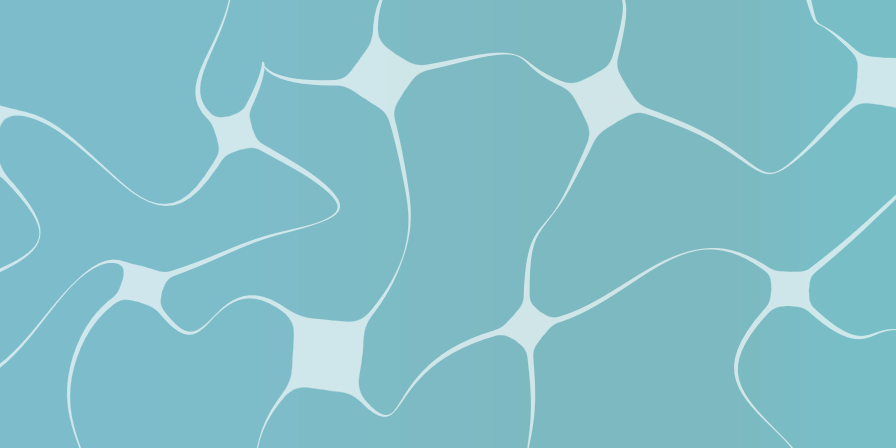
Reproduce this pattern procedurally as a Shadertoy shader.

```glsl
// Pale nerve cells joined by tapering, winding fibres on a soft teal ground.

const vec3 TEAL_LEFT   = vec3(0.490, 0.743, 0.796);
const vec3 TEAL_MIDDLE = vec3(0.492, 0.724, 0.753);
const vec3 TEAL_RIGHT  = vec3(0.472, 0.745, 0.780);
const vec3 WHITE       = vec3(1.0);
const float CELL_OPACITY = 0.63;

// Lengths are in canvas heights.
const vec2  SPACING      = vec2(0.50, 0.48);  // mean gap between cells
const float JITTER       = 0.55;              // scatter, in grid steps
const float ROW_SHIFT    = 0.35;              // offset of odd rows, in grid steps
const float RADIUS_MIN   = 0.037;
const float RADIUS_MAX   = 0.088;
const float FLARE        = 0.8;               // fibre root blend, in cell radii
const float FIBRE_THIN   = 0.0012;            // half widths
const float FIBRE_THICK  = 0.0078;
const float HANDLE_MIN   = 0.26;              // how far fibres run before turning
const float HANDLE_MAX   = 0.52;
const float SPIN         = 1.1;               // largest turn of a cell, radians
const float WARP_SCALE   = 3.5;
const float WARP_AMOUNT  = 0.028;
const float SEED         = 17.0;
const int   FIBRE_STEPS  = 32;
const float QUARTER_TURN = 1.5707963;

struct Cell { vec2 centre; float radius; float spin; };

vec2 hash2(vec2 p) {
    vec3 q = fract(vec3(p.xyx + SEED) * vec3(0.1031, 0.1030, 0.0973));
    q += dot(q, q.yzx + 33.33);
    return fract((q.xx + q.yz) * q.zy);
}

float cornerSlope(vec2 corner, vec2 offset) {
    return dot(hash2(corner) * 2.0 - 1.0, offset);
}

float gradientNoise(vec2 p) {
    vec2 i = floor(p), f = fract(p);
    vec2 u = f * f * f * (f * (f * 6.0 - 15.0) + 10.0);
    vec2 e = vec2(1.0, 0.0);
    return mix(mix(cornerSlope(i, f), cornerSlope(i + e, f - e), u.x),
               mix(cornerSlope(i + e.yx, f - e.yx), cornerSlope(i + 1.0, f - 1.0), u.x), u.y);
}

float smoothMin(float a, float b, float k) {
    float h = max(k - abs(a - b), 0.0) / k;
    return min(a, b) - h * h * k * 0.25;
}

vec2 direction(float angle) { return vec2(cos(angle), sin(angle)); }

Cell cellAt(vec2 id) {
    vec2 place = hash2(id), look = hash2(id + 41.0);
    vec2 shift = vec2(ROW_SHIFT * mod(id.y, 2.0), 0.0);
    vec2 centre = (id + 0.5 + shift + (place - 0.5) * JITTER) * SPACING;
    return Cell(centre, mix(RADIUS_MIN, RADIUS_MAX, look.x * look.x), (look.y * 2.0 - 1.0) * SPIN);
}

float cellDistance(vec2 p, Cell c) { return length(p - c.centre) - c.radius; }

vec2 bezier(vec2 a, vec2 b, vec2 c, vec2 d, float t) {
    float s = 1.0 - t;
    return s * s * s * a + 3.0 * s * t * (s * b + t * c) + t * t * t * d;
}

// Fibre between two cells: thick at both roots, hair-thin at 'waist'.
float fibreDistance(vec2 p, Cell from, Cell to, float heading, vec2 rnd) {
    vec2 a = from.centre, d = to.centre;
    vec2 b = a + direction(heading + from.spin) * mix(HANDLE_MIN, HANDLE_MAX, rnd.x);
    vec2 c = d - direction(heading + to.spin) * mix(HANDLE_MIN, HANDLE_MAX, rnd.y);

    // Skip points outside the box around the curve.
    vec2 low = min(min(a, b), min(c, d)) - RADIUS_MAX;
    vec2 high = max(max(a, b), max(c, d)) + RADIUS_MAX;
    if (any(lessThan(p, low)) || any(greaterThan(p, high))) return 1.0;

    float waist = mix(0.3, 0.7, fract(rnd.x + rnd.y * 3.0));
    float nearest = 1.0;
    vec2 start = a;
    for (int i = 1; i <= FIBRE_STEPS; i++) {
        vec2 end = bezier(a, b, c, d, float(i) / float(FIBRE_STEPS));
        vec2 along = end - start, rel = p - start;
        float h = clamp(dot(rel, along) / max(dot(along, along), 1e-7), 0.0, 1.0);
        float t = (float(i - 1) + h) / float(FIBRE_STEPS);
        float taper = t < waist ? 1.0 - t / waist : (t - waist) / (1.0 - waist);
        float halfWidth = mix(FIBRE_THIN, FIBRE_THICK, pow(taper, 1.3));
        nearest = min(nearest, length(rel - along * h) - halfWidth);
        start = end;
    }
    nearest = smoothMin(nearest, cellDistance(p, from), from.radius * FLARE);
    return smoothMin(nearest, cellDistance(p, to), to.radius * FLARE);
}

void mainImage(out vec4 fragColor, in vec2 fragCoord) {
    float pixel = 1.0 / iResolution.y;
    vec2 uv = fragCoord / iResolution.xy;
    vec2 p = fragCoord * pixel;

    // Gentle warp makes bodies lumpy and fibres wander.
    vec2 q = p * WARP_SCALE;
    p += WARP_AMOUNT * vec2(gradientNoise(q), gradientNoise(q + 23.7));

    // Every cell links to its right and upper neighbour.
    float dist = 1.0;
    float columns = ceil(iResolution.x * pixel / SPACING.x);
    for (float y = -1.0; y <= 2.0; y++) {
        for (float x = -2.0; x <= columns; x++) {
            vec2 id = vec2(x, y);
            Cell cell = cellAt(id);
            dist = min(dist, cellDistance(p, cell));
            dist = min(dist, fibreDistance(p, cell, cellAt(id + vec2(1, 0)), 0.0, hash2(id + 71.0)));
            dist = min(dist, fibreDistance(p, cell, cellAt(id + vec2(0, 1)), QUARTER_TURN, hash2(id + 97.0)));
        }
    }

    vec3 ground = mix(TEAL_LEFT, TEAL_MIDDLE, smoothstep(0.1, 0.72, uv.x));
    ground = mix(ground, TEAL_RIGHT, smoothstep(0.78, 0.95, uv.x));
    float cover = clamp(0.5 - dist / pixel, 0.0, 1.0);
    fragColor = vec4(mix(ground, WHITE, cover * CELL_OPACITY), 1.0);
}
```
